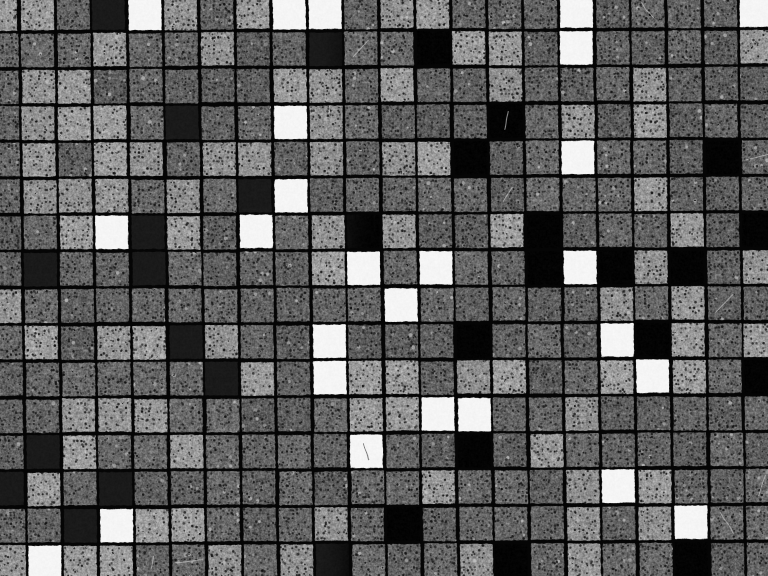
Write a WebGL 2 fragment shader that draws this texture.

```glsl
#version 300 es
precision highp float;
// Wall of small square mosaic tiles in black, white and two speckled greys.
// A slightly tilted grid gives each tile a hashed tone; gradient noise adds
// grain and ragged edges, hashed dots add pits, and a few tiles are scratched.
uniform vec2 u_resolution;
out vec4 outColor;

const vec2 PITCH = vec2(0.0624, 0.0635);   // tile spacing, in canvas heights
const vec2 PHASE = vec2(0.36, 0.125);      // grid offset, in tiles
const vec2 TILT = vec2(0.014, -0.004);     // shear of columns and rows
const float HALF_TILE = 0.457;             // half a tile side, in tiles
const float CORNER = 0.025;
const float JITTER = 0.018;                // uneven laying of the tiles
const float RAGGED = 0.022;                // roughness of tile edges
const float WHITE_SHARE = 0.095;
const float BLACK_SHARE = 0.075;
const float LIGHT_SHARE = 0.29;
const float SCRATCH_SHARE = 0.035;
const float GROUT = 0.02;
const float WHITE = 0.96;
const float LIGHT_GREY = 0.59;
const float DARK_GREY = 0.39;
const float FADED_BLACK = 0.1;
const float DEEP_BLACK = 0.012;

// Integer hash: three random values in 0..1 per lattice point and seed
vec3 hash3(vec2 cell, int seed) {
    uvec3 v = uvec3(ivec3(ivec2(cell), seed) + 4096);
    v = v * 1664525u + 1013904223u;
    v.x += v.y * v.z; v.y += v.z * v.x; v.z += v.x * v.y;
    v ^= v >> 16u;
    v.x += v.y * v.z; v.y += v.z * v.x; v.z += v.x * v.y;
    return vec3(v >> 8u) / 16777216.0;
}

float cornerSlope(vec2 corner, vec2 offset) {
    float angle = 6.2832 * hash3(corner, 7).x;
    return dot(vec2(cos(angle), sin(angle)), offset);
}

float gradientNoise(vec2 p) {
    vec2 i = floor(p), f = fract(p);
    vec2 w = f * f * f * (f * (f * 6.0 - 15.0) + 10.0);
    vec2 e = vec2(1.0, 0.0);
    float low = mix(cornerSlope(i, f), cornerSlope(i + e, f - e), w.x);
    float high = mix(cornerSlope(i + e.yx, f - e.yx), cornerSlope(i + 1.0, f - 1.0), w.x);
    return mix(low, high, w.y);
}

float roundedBox(vec2 p, float halfSide, float radius) {
    vec2 q = abs(p) - halfSide + radius;
    return length(max(q, 0.0)) + min(max(q.x, q.y), 0.0) - radius;
}

float segment(vec2 p, vec2 a, vec2 b) {
    vec2 ab = b - a;
    return length(p - a - ab * clamp(dot(p - a, ab) / dot(ab, ab), 0.0, 1.0));
}

float coverage(float dist, float blur) {
    return 1.0 - smoothstep(-blur, blur, dist);
}

// Scattered round dots, at most one per cell of a finer grid
float dots(vec2 p, float density, float share, float radius, float blur, int seed) {
    vec2 q = p * density;
    vec3 place = hash3(floor(q), seed);
    vec3 look = hash3(floor(q), seed + 1);
    float size = radius * density * mix(0.5, 1.0, look.x);
    float dist = length(fract(q) - mix(vec2(0.25), vec2(0.75), place.xy)) - size;
    return step(place.z, share) * mix(0.5, 1.0, look.y) * coverage(dist, blur * density);
}

void main() {
    vec2 uv = gl_FragCoord.xy / u_resolution.y;
    vec2 sheared = uv + TILT * (uv.yx - vec2(0.5, 0.0));
    vec2 p = sheared / PITCH + PHASE;
    float blur = max(0.75 / (PITCH.x * u_resolution.y), 0.02);
    vec2 tile = floor(p);
    vec3 pick = hash3(tile, 1);
    vec3 vary = hash3(tile, 2);

    // Tile outline
    vec2 local = fract(p) - 0.5 - JITTER * (2.0 * vary.xy - 1.0);
    float ragged = RAGGED * gradientNoise(p * 7.0) + 0.5 * RAGGED * gradientNoise(p * 17.0);
    float inside = coverage(roundedBox(local, HALF_TILE, CORNER) + ragged, blur);

    // Tone class
    float isWhite = step(pick.x, WHITE_SHARE);
    float isBlack = step(1.0 - BLACK_SHARE, pick.x);
    float speckled = 1.0 - isWhite - isBlack;
    float grey = mix(DARK_GREY, LIGHT_GREY, step(pick.y, LIGHT_SHARE));
    grey += 0.06 * (vary.z - 0.5);
    float black = mix(FADED_BLACK, DEEP_BLACK, smoothstep(0.55, 0.65, uv.x));
    float tone = speckled * grey + isWhite * WHITE + isBlack * black;

    // Mottled grain, strong on the greys only
    float grain = 0.09 * gradientNoise(p * 5.0) + 0.16 * gradientNoise(p * 13.0)
                + 0.12 * gradientNoise(p * 23.0);
    tone += grain * mix(0.1, 1.0, speckled);

    // Pale flecks and dark pits, gathered in loose clusters
    float cluster = gradientNoise(p * 0.9 + 31.0);
    float fleck = dots(p, 5.3, 0.09 + 0.14 * cluster, 0.055, blur, 11);
    tone = mix(tone, 0.78, 0.75 * fleck * speckled);
    for (int layer = 0; layer < 3; layer++) {
        float density = 5.1 + 1.9 * float(layer);
        float share = 0.27 + 0.3 * gradientNoise(p * 1.1 + 9.0 * float(layer));
        float pit = dots(p + 0.37 * float(layer), density, share, 0.036, blur, 20 + 2 * layer);
        tone = mix(tone, 0.06, 0.9 * pit * speckled);
    }

    // Rare scratches: dark on white tiles, pale on the others
    vec3 cut = hash3(tile, 3);
    float angle = 6.2832 * cut.y;
    vec2 reach = mix(0.15, 0.4, cut.z) * vec2(cos(angle), sin(angle));
    float line = segment(local + 0.04 * gradientNoise(p * 3.0), -reach, reach) - 0.012;
    float scratch = step(cut.x, SCRATCH_SHARE) * coverage(line, blur);
    tone = mix(tone, mix(0.75, 0.3, isWhite), 0.8 * scratch);

    outColor = vec4(vec3(clamp(mix(GROUT, tone, inside), 0.0, 1.0)), 1.0);
}
```
